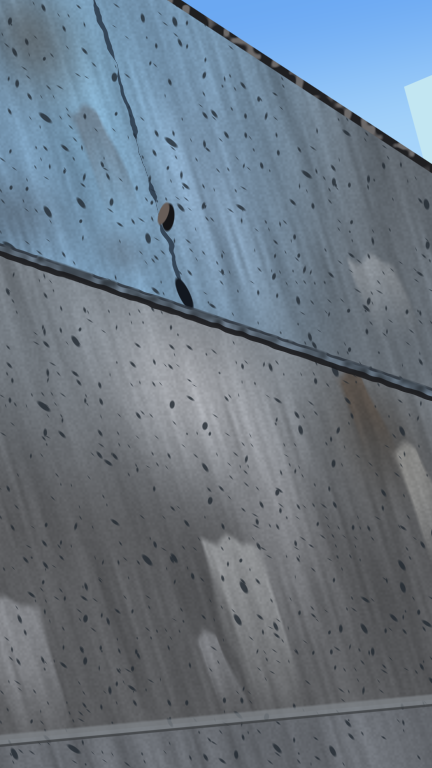
Give the GLSL for this texture, as a WebGL 1 fragment shader.

```glsl
precision highp float;
// Weathered slanted metal wall with seams, scratches and brushed streaks under a blue sky.
uniform vec2 u_resolution;

const float LEAN = 0.31; // sideways drift of the streaks per unit of descent

float hash(vec2 p) {
  vec3 q = fract(vec3(p.xyx) * 0.1031);
  q += dot(q, q.yzx + 33.33);
  return fract((q.x + q.y) * q.z);
}

float noise(vec2 p) {
  vec2 i = floor(p), f = fract(p);
  f = f * f * (3.0 - 2.0 * f);
  return mix(mix(hash(i), hash(i + vec2(1, 0)), f.x),
             mix(hash(i + vec2(0, 1)), hash(i + vec2(1, 1)), f.x), f.y);
}

float fbm(vec2 p) {
  float sum = 0.0, amp = 0.5;
  for (int i = 0; i < 4; i++) {
    sum += amp * noise(p);
    p = p * 2.03 + 17.7;
    amp *= 0.5;
  }
  return sum;
}

vec2 shear(vec2 p) { return vec2(p.x + LEAN * p.y, p.y); }

// Soft elliptic spot, leaning with the streaks
float glow(vec2 p, vec2 centre, vec2 radius) {
  vec2 d = shear(p - centre) / radius;
  return exp(-dot(d, d));
}

// Brushed area: ragged top edge, streaky sides, fading downwards
float brush(vec2 p, vec2 top, float width, float len) {
  vec2 d = shear(p - top);
  float fall = -d.y + 0.025 * (noise(vec2(d.x * 55.0, 3.0)) - 0.5);
  float side = abs(d.x) + 0.02 * (noise(vec2(d.x * 70.0, d.y * 9.0)) - 0.5);
  return smoothstep(0.0, 0.014, fall) * (1.0 - smoothstep(0.1 * len, len, fall))
       * (1.0 - smoothstep(width * 0.7, width, side));
}

float band(float d, float halfWidth, float soft) {
  return 1.0 - smoothstep(halfWidth - soft, halfWidth + soft, abs(d));
}

float ellipse(vec2 d, vec2 radius, float angle, float soft) {
  float c = cos(angle), s = sin(angle);
  d = vec2(c * d.x + s * d.y, c * d.y - s * d.x);
  return 1.0 - smoothstep(-soft, soft, (length(d / radius) - 1.0) * min(radius.x, radius.y));
}

// Chips scattered one per grid cell, kept with the given chance
float chips(vec2 p, float cells, float chance, float soft) {
  vec2 q = p * cells, id = floor(q);
  float seed = cells * 3.7;
  vec2 at = 0.3 + 0.4 * vec2(hash(id + seed), hash(id + seed + 31.0));
  float size = hash(id + seed + 57.0), turn = hash(id + seed + 83.0);
  vec2 radius = vec2(0.035 + 0.05 * size, 0.1 + 0.17 * size * turn);
  float angle = 0.35 + (turn - 0.5) * 1.3;
  return ellipse(fract(q) - at, radius, angle, soft * cells) * step(hash(id + seed + 7.0), chance);
}

vec3 upperPanel(vec2 p) {
  vec3 col = mix(vec3(0.46, 0.59, 0.70), vec3(0.39, 0.42, 0.45), smoothstep(0.18, 0.54, p.x + 0.12 * (0.8 - p.y)));
  col = mix(col, vec3(0.50, 0.68, 0.80), 0.7 * glow(p, vec2(0.12, 0.88), vec2(0.07, 0.17)));
  col = mix(col, vec3(0.53, 0.63, 0.73), 0.6 * glow(p, vec2(0.27, 0.74), vec2(0.08, 0.15)));
  col = mix(col, vec3(0.34, 0.37, 0.39), 0.85 * glow(p, vec2(0.04, 0.95), vec2(0.06, 0.075)));
  col = mix(col, vec3(0.34, 0.40, 0.46), 0.7 * glow(p, vec2(0.02, 0.72), vec2(0.06, 0.05)));
  col = mix(col, vec3(0.38, 0.43, 0.48), 0.75 * brush(p, vec2(0.11, 0.865), 0.024, 0.18));
  col = mix(col, vec3(0.36, 0.42, 0.48), 0.6 * glow(p, vec2(0.16, 0.67), vec2(0.03, 0.03)));
  return mix(col, vec3(0.60, 0.62, 0.64), 0.6 * brush(p, vec2(0.482, 0.67), 0.035, 0.12));
}

vec3 lowerPanel(vec2 p) {
  vec3 col = mix(vec3(0.34, 0.345, 0.355), vec3(0.46, 0.49, 0.52), smoothstep(0.3, 0.6, p.y + 0.1 * p.x));
  col = mix(col, vec3(0.64, 0.65, 0.67), 0.9 * glow(p, vec2(0.25, 0.49), vec2(0.10, 0.11)));
  col = mix(col, vec3(0.57, 0.58, 0.60), 0.7 * glow(p, vec2(0.36, 0.33), vec2(0.045, 0.15)));
  col = mix(col, vec3(0.29, 0.28, 0.27), 0.8 * glow(p, vec2(0.49, 0.43), vec2(0.06, 0.09)));
  col = mix(col, vec3(0.59, 0.60, 0.61), 0.85 * brush(p, vec2(0.295, 0.305), 0.043, 0.29));
  col = mix(col, vec3(0.54, 0.55, 0.57), 0.7 * brush(p, vec2(0.268, 0.18), 0.02, 0.14));
  col = mix(col, vec3(0.54, 0.55, 0.57), 0.75 * brush(p, vec2(0.005, 0.225), 0.045, 0.23));
  col = mix(col, vec3(0.58, 0.58, 0.57), 0.7 * brush(p, vec2(0.527, 0.425), 0.022, 0.22));
  return mix(col, vec3(0.32, 0.24, 0.17), 0.45 * brush(p, vec2(0.455, 0.52), 0.022, 0.12));
}

vec3 sky(vec2 p, float e) {
  vec3 col = mix(vec3(0.42, 0.66, 0.95), vec3(0.65, 0.83, 0.98), smoothstep(0.0, 0.25, 1.0 - p.y + 0.2 * (p.x - 0.3)));
  float pane = smoothstep(-e, e, p.x - 0.526 - 0.27 * (0.887 - p.y)) * smoothstep(-e, e, 0.887 + 0.42 * (p.x - 0.526) - p.y);
  return mix(col, vec3(0.76, 0.90, 0.95), pane);
}

void main() {
  vec2 p = gl_FragCoord.xy / u_resolution.y;
  float e = 0.8 / u_resolution.y;
  vec2 s = shear(p);
  float rough = noise(p * 95.0);
  float roof = (1.0 - 0.654 * (p.x - 0.234) - p.y) * 0.837;
  float seam = p.y - 0.676 + 0.336 * p.x + 0.002 * (rough - 0.5);
  float sill = p.y - 0.036 - 0.094 * p.x;

  // Panels with brushed streaks and grain
  vec3 col = mix(lowerPanel(p), upperPanel(p), smoothstep(-e, e, seam));
  col = mix(col, vec3(0.42, 0.44, 0.47), 0.65 * (1.0 - smoothstep(-e, e, sill)));
  col *= 1.0 + 0.30 * (fbm(s * vec2(42.0, 5.0)) - 0.47) + 0.22 * (noise(s * vec2(150.0, 9.0)) - 0.5) * noise(p * 9.0);
  col *= 0.96 + 0.08 * noise(p * 330.0);

  // Chips and the long crack
  float marks = max(chips(p, 24.0, 0.32, e), max(chips(p + 0.37, 43.0, 0.28, e), 0.8 * chips(s, 75.0, 0.2, e)));
  col = mix(col, vec3(0.13, 0.16, 0.19), 0.8 * marks);
  float crack = s.x - 0.432 + 0.014 * (fbm(vec2(p.y * 34.0, 2.0)) - 0.5);
  float crackWidth = 0.0035 * smoothstep(0.25, 0.8, noise(vec2(p.y * 48.0, 8.0)));
  col = mix(col, vec3(0.14, 0.19, 0.25), 0.8 * band(crack, crackWidth, e) * step(0.0, seam));
  col = mix(col, vec3(0.07, 0.09, 0.12), ellipse(p - vec2(0.24, 0.617), vec2(0.007, 0.023), 0.45, e));

  // Bent bracket and its shadow
  col = mix(col, vec3(0.08, 0.08, 0.09), ellipse(p - vec2(0.219, 0.717), vec2(0.008, 0.018), -0.1, e));
  col = mix(col, vec3(0.40, 0.36, 0.34), ellipse(p - vec2(0.213, 0.722), vec2(0.006, 0.015), -0.35, e));

  // Middle seam: pale flange between dark lips
  col = mix(col, vec3(0.34, 0.39, 0.44) * (0.6 + 0.7 * rough), band(seam, 0.007, 2.0 * e));
  col = mix(col, vec3(0.10, 0.10, 0.11), 0.9 * band(seam + 0.006, 0.0035, e));
  col = mix(col, vec3(0.13, 0.15, 0.18), 0.7 * band(seam - 0.006, 0.0018, e) * smoothstep(0.2, 0.6, rough));

  // Lower seam: pale ridge with a thin shadow
  col = mix(col, vec3(0.50, 0.52, 0.54), 0.7 * band(sill, 0.007, 2.0 * e));
  col = mix(col, vec3(0.22, 0.23, 0.24), 0.75 * band(sill + 0.007, 0.0016, e));

  // Sky and the worn roof edge
  col = mix(sky(p, e), col, smoothstep(-e, e, roof));
  vec3 trim = mix(vec3(0.12, 0.12, 0.13), vec3(0.42, 0.41, 0.41), smoothstep(0.55, 0.85, rough));
  col = mix(col, trim, band(roof - 0.004, 0.005, e));
  gl_FragColor = vec4(col, 1.0);
}
```
